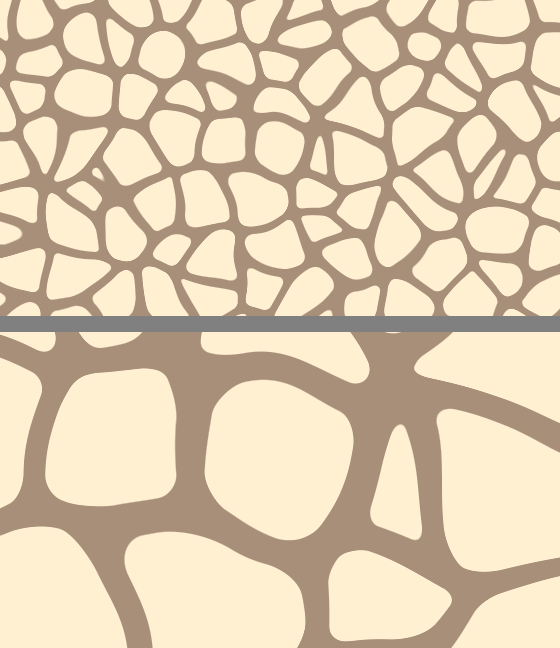
Top: the whole. Bottom: its middle third, enlarged.
A WebGL 2 fragment shader for this pattern:

```glsl
#version 300 es
precision highp float;
precision highp int;
// Giraffe-like pebbles: cream rounded patches parted by flat brown channels.
// A weighted Voronoi diagram on a noise-bent plane is inset by a half gap,
// and its cell corners are rounded by a Euclidean blend of the side distances.

#define CELLS_PER_HEIGHT 6.5
#define JITTER 0.95
#define WEIGHT_SPREAD 0.10
#define HALF_GAP 0.09
#define MIN_ROUNDING 0.08
#define MAX_ROUNDING 0.21
#define BEND_AMOUNT 0.32
#define BEND_FREQUENCY 0.8
#define EDGE_PIXELS 1.1
#define PATCH_COLOR vec3(1.00, 0.94, 0.82)
#define CHANNEL_COLOR vec3(0.66, 0.56, 0.48)

uniform vec2 u_resolution;
out vec4 fragColor;

// Integer hash of a grid cell: three values in 0..1.
vec3 hash3(vec2 cell) {
    uvec3 v = uvec3(uvec2(ivec2(cell)), 37u) * 1664525u + 1013904223u;
    v.x += v.y * v.z; v.y += v.z * v.x; v.z += v.x * v.y;
    v ^= v >> 16u;
    v.x += v.y * v.z; v.y += v.z * v.x; v.z += v.x * v.y;
    return vec3(v >> 8u) / 16777216.0;
}

float cornerGradient(vec2 corner, vec2 offset) {
    float angle = 6.28319 * hash3(corner).x;
    return dot(vec2(cos(angle), sin(angle)), offset);
}

float gradientNoise(vec2 p) {
    vec2 i = floor(p), f = p - i;
    vec2 u = f * f * f * (f * (f * 6.0 - 15.0) + 10.0);
    vec2 e = vec2(1.0, 0.0);
    float low = mix(cornerGradient(i, f),
                    cornerGradient(i + e.xy, f - e.xy), u.x);
    float high = mix(cornerGradient(i + e.yx, f - e.yx),
                     cornerGradient(i + e.xx, f - e.xx), u.x);
    return mix(low, high, u.y);
}

vec2 bend(vec2 p) {
    vec2 q = p * BEND_FREQUENCY;
    return p + BEND_AMOUNT * vec2(gradientNoise(q + 31.7),
                                  gradientNoise(q + 83.2));
}

// Site of a cell: position in xy, weight in z.
vec3 cellSite(vec2 cell) {
    vec3 h = hash3(cell + 200.0);
    return vec3(cell + 0.5 + JITTER * (h.xy - 0.5), WEIGHT_SPREAD * h.z);
}

float sitePower(vec2 p, vec3 site) {
    vec2 d = p - site.xy;
    return dot(d, d) - site.z;
}

// Signed depth inside the rounded patch that owns p; negative in channels.
float patchDepth(vec2 p) {
    // Find the owner.
    vec2 home = floor(p), ownerCell = home;
    float ownerPower = 1e9;
    for (int y = -2; y <= 2; y++)
    for (int x = -2; x <= 2; x++) {
        vec2 cell = home + vec2(x, y);
        float power = sitePower(p, cellSite(cell));
        if (power < ownerPower) {
            ownerPower = power;
            ownerCell = cell;
        }
    }

    // Blend the distances to all its sides.
    vec3 owner = cellSite(ownerCell);
    float rounding = mix(MIN_ROUNDING, MAX_ROUNDING, hash3(ownerCell + 500.0).x);
    float overlap = 0.0;
    for (int y = -2; y <= 2; y++)
    for (int x = -2; x <= 2; x++) {
        if (x == 0 && y == 0) continue;
        vec3 other = cellSite(ownerCell + vec2(x, y));
        float spacing = max(length(other.xy - owner.xy), 0.05);
        float side = (sitePower(p, other) - ownerPower) / (2.0 * spacing);
        float reach = max(rounding + HALF_GAP - side, 0.0);
        overlap += reach * reach;
    }
    return rounding - sqrt(overlap);
}

void main() {
    vec2 p = gl_FragCoord.xy / u_resolution.y * CELLS_PER_HEIGHT;
    float edgeWidth = EDGE_PIXELS * CELLS_PER_HEIGHT / u_resolution.y;
    float cover = clamp(patchDepth(bend(p)) / edgeWidth + 0.5, 0.0, 1.0);
    fragColor = vec4(mix(CHANNEL_COLOR, PATCH_COLOR, cover), 1.0);
}
```
